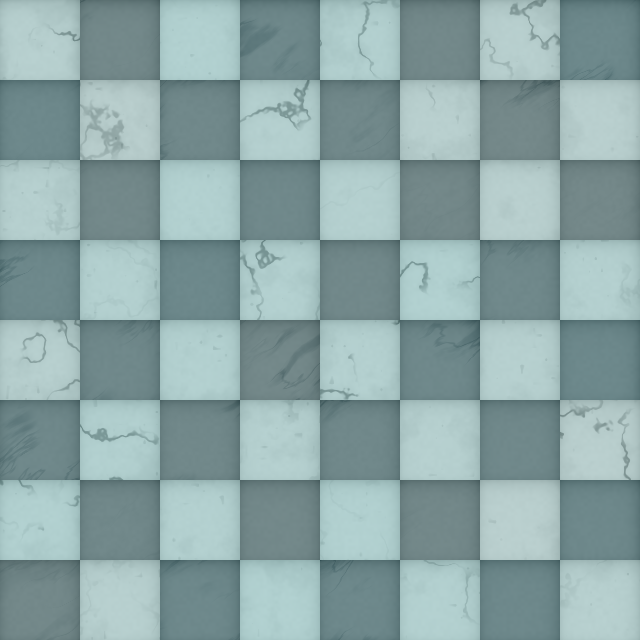
Reproduce this pattern procedurally as a Shadertoy shader.

```glsl
// Checkerboard of pale veined and dark streaked marble tiles with soft edge shading.

const float TILES = 8.0;
const vec3 PALE = vec3(0.712, 0.815, 0.812);
const vec3 DARK = vec3(0.442, 0.535, 0.543);

float hash(vec2 p) {
    vec3 q = fract(vec3(p.xyx) * 0.1031);
    q += dot(q, q.yzx + 33.33);
    return fract((q.x + q.y) * q.z);
}

float noise(vec2 p) {
    vec2 i = floor(p), f = fract(p);
    f = f * f * (3.0 - 2.0 * f);
    return mix(mix(hash(i), hash(i + vec2(1, 0)), f.x),
               mix(hash(i + vec2(0, 1)), hash(i + vec2(1, 1)), f.x), f.y);
}

float fbm(vec2 p) {
    float sum = 0.0, gain = 0.5;
    for (int i = 0; i < 5; i++) {
        sum += gain * noise(p);
        p = mat2(1.6, 1.2, -1.2, 1.6) * p + 7.3;
        gain *= 0.5;
    }
    return sum;
}

// Signed distance to the nearest grid line, positive in even cells.
vec2 gridSide(vec2 p) {
    return (0.5 - abs(fract(p) - 0.5)) * (1.0 - 2.0 * mod(floor(p), 2.0));
}

// Pale stone: thin ragged cracks, faint clouds and a few specks.
vec3 paleMarble(vec2 p, float tint, float strength, float px) {
    float ridge = abs(fbm(p * 1.5) - 0.48);
    float patches = smoothstep(0.32, 0.62, noise(p * 2.1 + 19.0));
    float vein = 1.0 - smoothstep(0.004, 0.018 + 0.6 * px, ridge);
    float halo = exp(-ridge * 22.0);
    float cloud = smoothstep(0.52, 0.75, fbm(p * 3.0 + 41.0));
    float speck = smoothstep(0.86, 0.97, noise(p * 13.0 + 5.0))
                * smoothstep(0.5, 0.75, noise(p * 3.0 + 63.0));
    vec3 col = PALE + (tint - 0.5) * vec3(0.035, -0.006, -0.008);
    col -= strength * patches * (0.19 * vein + 0.03 * halo);
    return col - 0.025 * cloud - 0.06 * speck;
}

// Dark stone: fine streaks rising to the right.
vec3 darkMarble(vec2 p, float tint, float strength) {
    vec2 q = mat2(0.8, -0.6, 0.6, 0.8) * p;
    q.y += 0.12 * noise(p * 3.0);
    float patches = smoothstep(0.38, 0.7, noise(p * 1.7 + 23.0));
    float streak = smoothstep(0.5, 0.74, fbm(q * vec2(1.3, 6.5)));
    float hairline = 1.0 - smoothstep(0.0, 0.035, abs(fbm(q * vec2(1.0, 4.0) + 31.0) - 0.5));
    vec3 col = DARK + (tint - 0.5) * vec3(0.03, 0.0, -0.008);
    return col - strength * patches * (0.06 * streak + 0.055 * hairline) * vec3(1.1, 1.0, 0.95);
}

// Shadow inside a tile, deepest along the top and right edges.
float edgeShade(vec2 f) {
    return 0.105 * exp(-(1.0 - f.y) / 0.085) + 0.085 * exp(-(1.0 - f.x) / 0.08)
         + 0.055 * exp(-f.x / 0.06) + 0.03 * exp(-f.y / 0.045);
}

void mainImage(out vec4 fragColor, in vec2 fragCoord) {
    vec2 p = fragCoord / iResolution.xy * TILES;
    vec2 px = TILES / iResolution.xy;
    vec2 cell = mod(floor(p), TILES);
    vec2 local = fract(p);

    // Each tile is cut from its own place in the stone.
    vec2 stone = local + 60.0 * vec2(hash(cell + 3.1), hash(cell + 17.7));
    float tint = hash(cell + 29.3);
    float strength = smoothstep(0.2, 0.75, hash(cell + 47.9));

    // Antialiased checker mask, dark at the lower left.
    vec2 side = clamp(2.0 * gridSide(p) / px, -1.0, 1.0);
    float pale = 0.5 - 0.5 * side.x * side.y;

    vec3 col = mix(darkMarble(stone, tint, strength),
                   paleMarble(stone, tint, strength, px.y), pale);
    col -= edgeShade(local);
    col += 0.012 * (noise(stone * 22.0) - 0.5);
    fragColor = vec4(col, 1.0);
}
```
